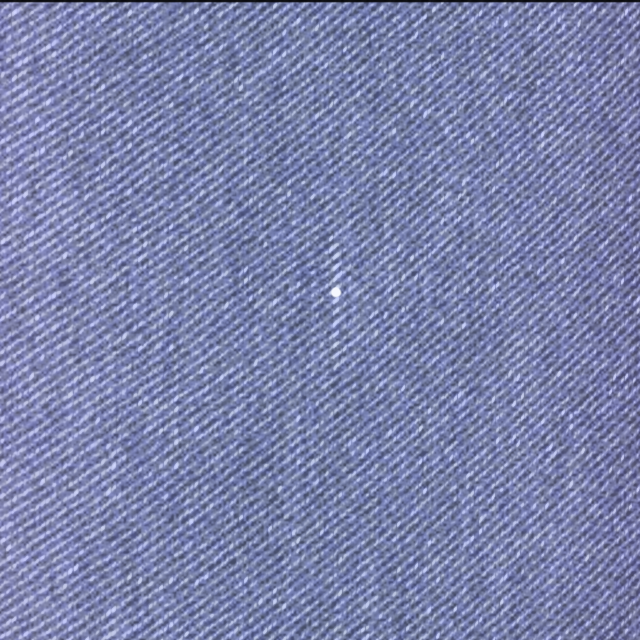
A WebGL 1 fragment shader for this texture:

```glsl
precision highp float;
// Worn blue denim: diagonal twill of pale weft dots, with a pulled thread and a white fleck.
uniform vec2 u_resolution;

#define TWILL_ACROSS 46.0
#define TWILL_DOWN 58.0
#define THREADS_PER_TWILL 3.0
#define SLOPE_BEND 0.20
#define TWILL_CONTRAST 0.47
#define GRAIN 0.56
#define SLUB_RATE 0.035
#define FLECK_POS vec2(0.525, 0.543)
#define FLECK_RADIUS 0.0071
#define SHADOW vec3(0.27, 0.29, 0.43)
#define INDIGO vec3(0.485, 0.515, 0.69)
#define PALE vec3(0.72, 0.75, 0.90)

const float TAU = 6.2831853;

float hash(vec2 p) {
  vec3 q = fract(p.xyx * 0.1031);
  q += dot(q, q.yzx + 33.33);
  return fract((q.x + q.y) * q.z);
}

float noise(vec2 p) {
  vec2 cell = floor(p);
  vec2 f = fract(p);
  f = f * f * (3.0 - 2.0 * f);
  return mix(mix(hash(cell), hash(cell + vec2(1.0, 0.0)), f.x),
             mix(hash(cell + vec2(0.0, 1.0)), hash(cell + 1.0), f.x), f.y);
}

void main() {
  vec2 uv = gl_FragCoord.xy / u_resolution;
  float pixel = 1.0 / min(u_resolution.x, u_resolution.y);

  // The cloth is bent a little, so the twill steepens to the right
  float bentX = uv.x + SLOPE_BEND * (uv.x * uv.x - uv.x);
  float thread = bentX * TWILL_ACROSS * THREADS_PER_TWILL;
  float column = floor(thread);
  float inThread = thread - column;

  // Diagonal ribs climb one step per warp thread
  float stair = column + smoothstep(0.0, 1.0, inThread);
  float climb = mix(thread, stair, 0.35) / THREADS_PER_TWILL;
  float wobble = 0.16 * (noise(uv * 45.0) - 0.5) + 0.3 * (noise(uv * 9.0) - 0.5);
  float phase = uv.y * TWILL_DOWN - climb + wobble;
  float rib = 0.5 + 0.5 * cos(TAU * phase);
  float ridge = rib * sqrt(rib);
  float dotMask = ridge * 4.0 * inThread * (1.0 - inThread);

  // Each weft dot has its own brightness; a few are thick slubs
  float dotSeed = hash(vec2(column, floor(phase + 0.5) + 200.0));
  float slub = step(1.0 - SLUB_RATE, dotSeed);

  // Wear: uneven warp threads, fibre grain and soft blotches
  float warpWear = noise(vec2(thread, uv.y * 9.0)) - 0.5;
  float grain = noise(uv * 256.0 + 17.0) - 0.5;
  float blotch = noise(uv * 5.0 + 40.0) - 0.5;

  float tone = 0.16 + TWILL_CONTRAST * ridge;
  tone += dotMask * (0.48 * dotSeed - 0.06 + 0.4 * slub);
  tone += 0.14 * warpWear + GRAIN * grain + 0.05 * blotch;

  // Light falls from the left; the right edge sinks into shade
  tone += 0.08 * (1.0 - smoothstep(0.0, 0.4, uv.x));
  tone -= 0.10 * smoothstep(0.88, 1.0, uv.x);

  // Pulled thread: a short ladder of bright stitches
  float ladder = 1.0 - smoothstep(0.003, 0.006, abs(uv.x - FLECK_POS.x));
  ladder *= smoothstep(0.40, 0.46, uv.y) * (1.0 - smoothstep(0.60, 0.63, uv.y));
  tone += 0.8 * ladder * rib * rib;

  // Dye ramp from shaded gaps to bare cotton
  vec3 color = mix(SHADOW, INDIGO, smoothstep(-0.20, 0.52, tone));
  color = mix(color, PALE, smoothstep(0.40, 1.05, tone));
  color += 0.12 * max(tone - 0.95, 0.0);

  // Slight tint drift: lavender at the sides, bluer in the middle
  float side = abs(2.0 * uv.x - 1.0);
  color += vec3(0.025, -0.004, 0.008) * (side * side - 0.35);
  color.b += 0.09 * (noise(uv * 110.0 + 71.0) - 0.5);

  // White cotton fleck
  vec2 offset = uv - FLECK_POS;
  float radius = FLECK_RADIUS * (0.92 + 0.16 * noise(uv * 120.0));
  float fleck = 1.0 - smoothstep(-pixel, pixel + 0.001, length(offset) - radius);
  color = mix(color, vec3(0.96, 0.97, 1.0), fleck);

  // Dark upper selvage
  color *= 1.0 - 0.9 * smoothstep(0.9965 - pixel, 0.9965 + pixel, uv.y);

  gl_FragColor = vec4(clamp(color, 0.0, 1.0), 1.0);
}
```
